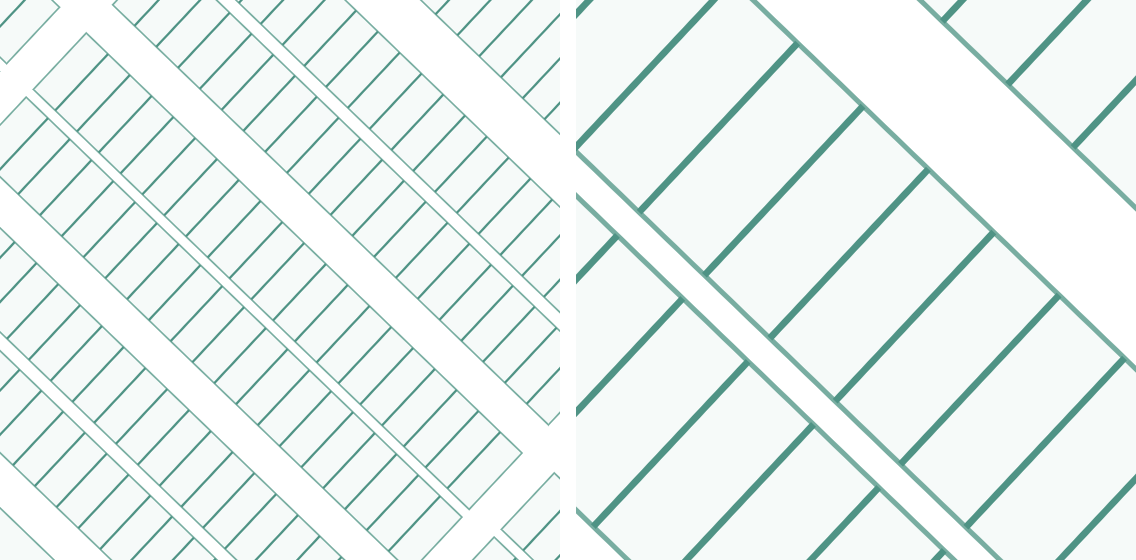
Left: the whole. Right: its middle third, enlarged.
A Shadertoy shader for this pattern:

```glsl
// Draws a tilted cadastral plan: paired rows of narrow lots between white streets.

const float PLAN_SIZE   = 768.0;               // plan units per canvas height
const vec2  ALONG       = vec2(0.720, 0.694);  // row direction, y pointing down
const vec2  ACROSS      = vec2(-0.694, 0.720); // direction from row to row
const float SHEAR       = 0.014;               // lean of the lot dividers
const float LOT_WIDTH   = 41.5;
const float LOT_COUNT   = 20.0;                // lots in one row of a block
const float BLOCK_START = 117.3;
const float CROSS_STREET = 51.0;
const float BLOCK_SLIP  = 11.0;                // sideways step of later blocks
const float OUTLINE_WIDTH = 2.3;
const float DIVIDER_WIDTH = 3.1;

const vec3 STREET  = vec3(1.0);
const vec3 LAND    = vec3(0.963, 0.982, 0.977);
const vec3 OUTLINE = vec3(0.47, 0.68, 0.63);
const vec3 DIVIDER = vec3(0.31, 0.575, 0.52);

// Near and far edge of each row; gaps are alleys and streets of uneven width.
const int ROW_COUNT = 8;
const int UNDIVIDED_ROW = 7;
const vec2 ROWS[ROW_COUNT] = vec2[](
    vec2(-540.0, -400.5), vec2(-328.5, -224.5),
    vec2(-206.0, -102.5), vec2(-49.5, 56.5),
    vec2(71.0, 174.5),    vec2(225.0, 327.8),
    vec2(346.3, 447.0),   vec2(501.5, 604.0));

// Antialiased coverage of the region where the distance is negative.
float coverage(float signedDistance, float pixel) {
    return clamp(0.5 - signedDistance / pixel, 0.0, 1.0);
}

float stroke(float distanceToLine, float width, float pixel) {
    return coverage(abs(distanceToLine) - 0.5 * width, pixel);
}

void mainImage(out vec4 fragColor, in vec2 fragCoord) {
    float pixel = PLAN_SIZE / iResolution.y;
    vec2 p = vec2(fragCoord.x, iResolution.y - fragCoord.y) * pixel;

    // Street-aligned coordinates
    float v = dot(p, ACROSS);
    float u = dot(p, ALONG) - SHEAR * v - BLOCK_START;

    // Repeat blocks along the row, centred on the block rather than the street
    float blockLength = LOT_WIDTH * LOT_COUNT;
    float period = blockLength + CROSS_STREET;
    float block = floor((u + 0.5 * CROSS_STREET) / period);
    u -= block * period;
    v += BLOCK_SLIP * max(block, 0.0);

    // Dividers lie only between lots, never on the block ends
    float lotEdge = clamp(round(u / LOT_WIDTH), 1.0, LOT_COUNT - 1.0);
    float divider = stroke(u - lotEdge * LOT_WIDTH, DIVIDER_WIDTH, pixel);
    float endDistance = abs(u - 0.5 * blockLength) - 0.5 * blockLength;

    vec3 color = STREET;
    for (int i = 0; i < ROW_COUNT; i++) {
        float sideDistance = max(ROWS[i].x - v, v - ROWS[i].y);
        float edge = max(endDistance, sideDistance);
        float land = coverage(edge, pixel);
        color = mix(color, LAND, land);
        color = mix(color, OUTLINE, stroke(edge, OUTLINE_WIDTH, pixel));
        if (i != UNDIVIDED_ROW) color = mix(color, DIVIDER, divider * land);
    }
    fragColor = vec4(color, 1.0);
}
```
